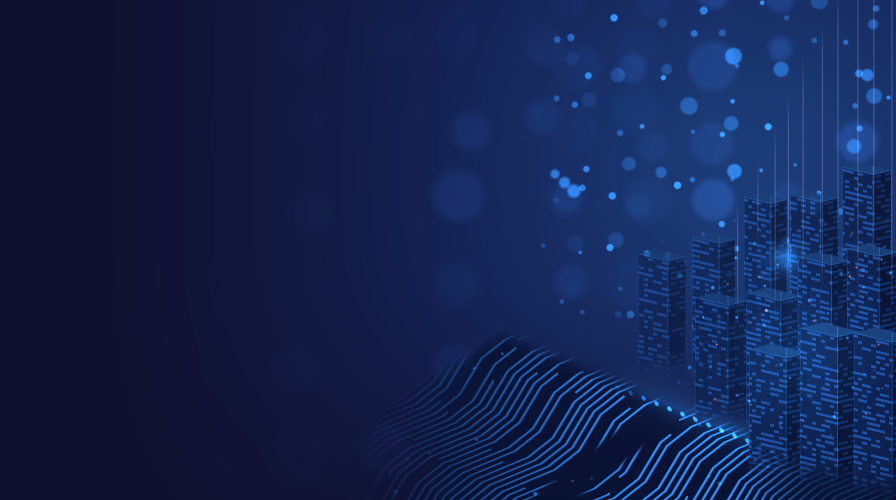
Reproduce this background procedurally as a Shadertoy shader.

```glsl
// Night city of glowing towers beside a circuit board, under drifting blue bokeh.

#define TRACE_DENSITY 76.0
#define TRACE_WIDTH 0.0021
#define TOWER_ROWS 3
#define TOWER_COLUMNS 5
#define ROOF_SLOPE 0.24
#define STREAK_COUNT 10
#define NAVY vec3(0.060, 0.066, 0.188)
#define INDIGO vec3(0.078, 0.130, 0.330)
#define HAZE vec3(0.120, 0.275, 0.520)
#define CYAN vec3(0.170, 0.600, 0.950)
#define EMBER vec3(0.900, 0.420, 0.300)

float hash(vec2 p) {
    return fract(sin(dot(p, vec2(127.1, 311.7))) * 43758.5453);
}

// Coverage of a shape from its signed distance, softened by at least a pixel.
float cover(float d, float blur) {
    float s = max(blur, 0.8 / iResolution.y);
    return 1.0 - smoothstep(-s, s, d);
}

float glow(vec2 p, vec2 center, float radius) {
    vec2 d = (p - center) / radius;
    return exp(-dot(d, d));
}

vec3 backdrop(vec2 p) {
    vec3 col = mix(NAVY, INDIGO, smoothstep(0.1, 1.15, p.x) * smoothstep(-0.25, 0.5, p.y));
    vec2 d = (p - vec2(1.52, 0.66)) / vec2(0.46, 0.42);
    return mix(col, HAZE, 0.72 * exp(-dot(d, d)));
}

// One randomly placed disc per cell, kept inside its cell.
float bokeh(vec2 p, float cell, float size, float chance, float blur) {
    vec2 id = floor(p / cell);
    float r = size * mix(0.45, 1.0, hash(id + 3.7));
    vec2 jitter = vec2(hash(id + 11.3), hash(id + 29.1)) - 0.5;
    vec2 center = (id + 0.5) * cell + jitter * (cell - 2.0 * (r + blur));
    float present = step(1.0 - chance, hash(id + 47.9));
    return present * cover(length(p - center) - r, blur) * mix(0.35, 1.0, hash(id + 61.0));
}

vec3 lights(vec2 p) {
    float side = smoothstep(1.02, 1.45, p.x) * smoothstep(0.35, 0.6, p.y);
    float middle = smoothstep(0.3, 0.75, p.x) * glow(p, vec2(1.0, 0.52), 0.42);
    vec3 col = HAZE * 0.20 * middle * bokeh(p, 0.17, 0.062, 0.6, 0.014);
    col += HAZE * 0.32 * side * bokeh(p + 0.04, 0.14, 0.05, 0.8, 0.01);
    col += CYAN * 0.50 * side * bokeh(p + 0.31, 0.095, 0.018, 0.65, 0.003);
    float spread = smoothstep(1.02, 1.2, p.x) * smoothstep(0.3, 0.45, p.y);
    col += CYAN * 0.75 * spread * bokeh(p + 0.73, 0.06, 0.008, 0.45, 0.002);
    // Bright trio at the left border of the lights
    for (int i = 0; i < 3; i++) {
        float k = float(i);
        vec2 center = vec2(1.11 + 0.019 * k, 0.652 - 0.017 * k);
        col += CYAN * 0.5 * cover(length(p - center) - 0.009 - 0.002 * k, 0.004);
    }
    return col;
}

// Circuit board: bent parallel traces, split by a dark channel.
vec3 board(vec2 p, vec3 col) {
    float rim = 0.28 - 0.41 * (p.x - 1.12);
    float top = min(rim, 0.15 + 0.62 * (p.x - 0.72));
    float fade = smoothstep(0.68, 1.02, p.x);
    float mask = cover(p.y - top, 0.025) * fade;
    col = mix(col, vec3(0.03, 0.065, 0.19), 0.85 * mask);

    float along = dot(p, vec2(0.79, 0.62));
    float across = dot(p, vec2(-0.62, 0.79));
    float bend = clamp(abs(fract(along * 3.2 + across * 1.6) - 0.5) * 4.0 - 1.0, -0.6, 0.6);
    float lane = (across + 0.025 * bend) * TRACE_DENSITY;
    float id = floor(lane);
    float d = abs(fract(lane) - 0.5) / TRACE_DENSITY;
    float channel = smoothstep(0.022, 0.035, abs(across + 0.685));
    float run = step(0.22, hash(vec2(id, floor(along * 5.0 + hash(vec2(id, 2.0))))));
    float power = mix(0.3, 0.85, smoothstep(0.85, 1.35, p.x));
    col += CYAN * power * cover(d - TRACE_WIDTH, 0.0) * channel * run * mask;
    col += CYAN * 0.6 * mask * bokeh(p, 0.055, 0.004, 0.3, 0.001);

    // Beads and glow on the rim
    float rimLight = smoothstep(1.2, 1.36, p.x) * (1.0 - smoothstep(1.5, 1.62, p.x));
    vec2 bead = vec2((fract(p.x / 0.026) - 0.5) * 0.026, p.y - rim + 0.008);
    col += CYAN * rimLight * (cover(length(bead) - 0.0045, 0.002) + 0.25 * exp(-abs(p.y - rim) * 45.0));
    return col;
}

vec3 tower(vec2 p, vec3 col, vec2 id, float opacity) {
    float w = 0.041 + 0.007 * id.y + 0.008 * hash(id + 5.0);
    float x = p.x - (1.33 + 0.116 * id.y + 0.101 * id.x + 0.012 * (hash(id) - 0.5));
    float top = 0.53 - 0.112 * id.y + 0.029 * id.x + 0.06 * (hash(id + 8.0) - 0.5);
    float base = 0.28 - 0.10 * id.y - 0.02 * id.x;
    float corner = 0.25 * w;
    float wall = top - 2.0 * w * ROOF_SLOPE + ROOF_SLOPE * abs(x - corner);
    float roof = top - ROOF_SLOPE * abs(x + corner);
    float body = cover(max(abs(x) - w, p.y - roof), 0.0) * smoothstep(base - 0.04, base + 0.03, p.y);

    // Walls with rows of lit windows
    float lit = step(x, corner);
    vec2 pane = vec2(x / 0.009, (p.y - wall) / 0.0105);
    float window = step(0.52, hash(floor(pane) + id * 17.0)) * cover(abs(fract(pane.y) - 0.5) - 0.24, 0.14);
    vec3 face = mix(vec3(0.035, 0.075, 0.20), vec3(0.055, 0.13, 0.31), lit);
    face += vec3(0.07, 0.23, 0.42) * window * mix(0.45, 0.85, lit);
    face = mix(face, vec3(0.10, 0.25, 0.47), cover(wall - p.y, 0.0));
    float edge = min(min(abs(p.y - wall), w - abs(x)), abs(x - corner));
    face += CYAN * 0.26 * cover(edge - 0.001, 0.001);
    return mix(col, face, body * opacity);
}

void mainImage(out vec4 fragColor, in vec2 fragCoord) {
    vec2 p = fragCoord / iResolution.y;
    vec3 col = board(p, backdrop(p) + lights(p));
    // Dark ground under the city
    col = mix(col, vec3(0.035, 0.075, 0.20), 0.8 * smoothstep(1.45, 1.65, p.x) * (1.0 - smoothstep(0.05, 0.42, p.y)));
    // Towers, back to front
    for (int r = 0; r < TOWER_ROWS; r++)
        for (int c = 0; c < TOWER_COLUMNS; c++)
            col = tower(p, col, vec2(c, r), min(0.95, 0.62 + 0.06 * float(c) + 0.14 * float(r)));
    // Rising streaks
    for (int i = 0; i < STREAK_COUNT; i++) {
        float k = float(i);
        float x = 1.47 + 0.034 * k + 0.015 * hash(vec2(k, 4.0));
        float low = 0.30 + 0.32 * hash(vec2(k, 9.0));
        float high = min(0.62 + 0.07 * k, 1.1);
        float span = smoothstep(low, low + 0.15, p.y) * (1.0 - smoothstep(high - 0.1, high, p.y));
        col += mix(EMBER, CYAN, 0.6 * hash(vec2(k, 6.0))) * 0.38 * span * cover(abs(p.x - x) - 0.0008, 0.0012);
    }
    // City sparks and flares
    float city = smoothstep(1.28, 1.45, p.x) * smoothstep(0.08, 0.2, p.y) * (1.0 - smoothstep(0.45, 0.6, p.y));
    col += EMBER * 0.8 * city * bokeh(p + 0.17, 0.07, 0.003, 0.4, 0.0015);
    col += CYAN * 0.8 * city * bokeh(p + 0.51, 0.05, 0.004, 0.45, 0.0015);
    col += CYAN * (0.45 * glow(p, vec2(1.57, 0.484), 0.025) + 0.12 * glow(p, vec2(1.60, 0.30), 0.13));
    fragColor = vec4(col, 1.0);
}
```
